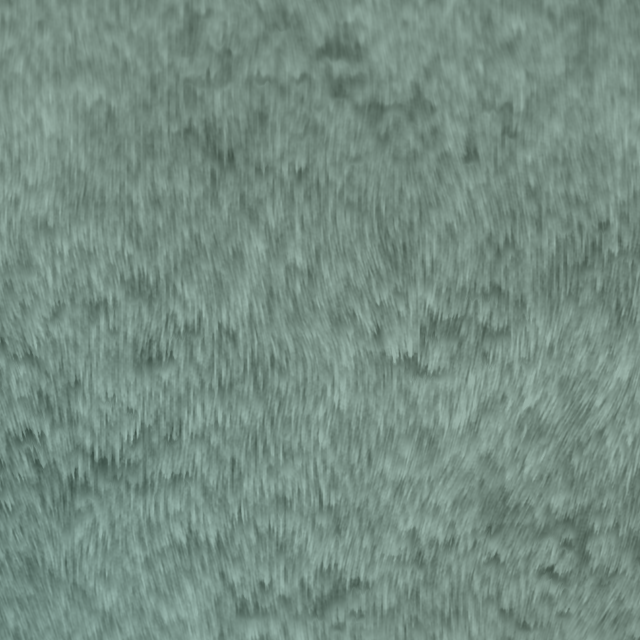
Write a Shadertoy shader that draws this texture.

```glsl
float hash(vec2 cell) {
    return fract(sin(dot(cell, vec2(127.1, 311.7))) * 43758.5453);
}

float noise(vec2 p) {
    vec2 cell = floor(p), f = fract(p);
    f = f * f * (3.0 - 2.0 * f);
    return mix(mix(hash(cell), hash(cell + vec2(1, 0)), f.x),
               mix(hash(cell + vec2(0, 1)), hash(cell + vec2(1, 1)), f.x), f.y);
}

// Direction in which the pile is brushed
vec2 pileDirection(vec2 p) {
    float swirl = noise(p * 9.0 + 3.7) - 0.5;
    float rightSweep = smoothstep(0.4, 1.0, p.x) * (1.0 - smoothstep(0.2, 0.65, p.y));
    return normalize(vec2(-0.1 + 0.55 * rightSweep + 0.6 * swirl, 1.0));
}

// Fine and coarse hairs: noise smeared along the pile, centred on zero
vec2 hairs(vec2 p, vec2 dir) {
    const int TAPS = 12;
    vec2 sum = vec2(0.0);
    for (int i = 0; i < TAPS; i++) {
        vec2 q = p + dir * 0.021 * (float(i) / float(TAPS - 1) - 0.5);
        sum += vec2(noise(q * 330.0), noise(q * 150.0 + 41.3)) - 0.5;
    }
    return sum / float(TAPS);
}

// Soft clumps of hair in three sizes
float tufts(vec2 p) {
    return 0.36 * noise(p * vec2(30.0, 28.0) + 11.0)
         + 0.36 * noise(p * vec2(64.0, 50.0) + 27.0)
         + 0.28 * noise(p * vec2(120.0, 75.0) + 53.0) - 0.5;
}

void mainImage(out vec4 fragColor, in vec2 fragCoord) {
    vec2 p = fragCoord / iResolution.y;
    vec2 dir = pileDirection(p);
    vec2 hair = hairs(p, dir);

    // Shallow depth of field: sharp below the middle, soft at the far edge
    float focus = smoothstep(-0.2, 0.2, p.y) * (1.0 - smoothstep(0.4, 1.0, p.y));

    // Hair tips fray the tuft outlines
    vec2 frayed = p + dir * (hair.x * focus + 0.5 * hair.y) * 0.045;

    // Sparse shaded hollows, gathered in loose groups
    float grouping = smoothstep(0.3, 0.75, noise(p * vec2(4.0, 6.0) + 8.2));
    float hollow = smoothstep(0.5, 0.95, noise(frayed * vec2(34.0, 48.0) + 61.0)) * grouping;

    float light = 0.74
        + 0.9 * tufts(frayed)
        + 1.8 * hair.x * mix(0.3, 1.0, focus)
        + 0.5 * hair.y
        + 0.3 * (noise(p * vec2(3.0, 5.0) + 19.0) - 0.5)
        - 0.45 * hollow;

    // Olive shade to pale sage, cooler towards the lower left
    vec3 shade = vec3(0.30, 0.37, 0.33), sage = vec3(0.53, 0.62, 0.58);
    vec3 color = mix(shade, sage, clamp(light, -0.2, 1.3));
    float cool = 1.0 - smoothstep(0.0, 0.9, length(p));
    color += cool * vec3(-0.015, 0.005, 0.012);
    fragColor = vec4(color, 1.0);
}
```
